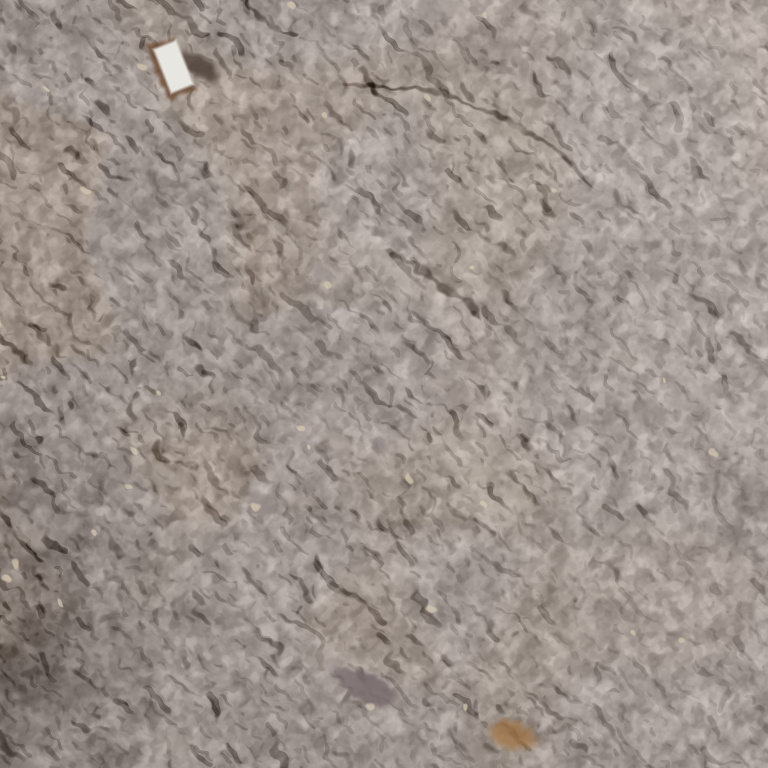
Write a WebGL 2 fragment shader that draws this texture.

```glsl
#version 300 es
precision highp float;

uniform vec2 u_resolution;
out vec4 fragColor;

vec3 hash3(vec2 p) {
    vec3 q = fract(p.xyx * vec3(0.1031, 0.1030, 0.0973));
    q += dot(q, q.yxz + 33.33);
    return fract((q.xxy + q.yzz) * q.zyx);
}

mat2 rotation(float angle) {
    float c = cos(angle), s = sin(angle);
    return mat2(c, s, -s, c);
}

// Cellular noise: random cell values with softly blended borders
float cellBlend(vec2 p) {
    vec2 cell = floor(p), f = p - cell;
    float total = 0.0, weight = 0.0;
    for (int j = -1; j <= 1; j++)
    for (int i = -1; i <= 1; i++) {
        vec2 o = vec2(i, j);
        vec3 h = hash3(cell + o + 200.0);
        vec2 d = o + h.xy - f;
        float w = exp(-6.0 * dot(d, d));
        total += w * h.z;
        weight += w;
    }
    return total / weight;
}

// Layered sines that make straight outlines ragged
vec2 waver(vec2 p) {
    return sin(p.yx * 61.0 + 2.0 * sin(p * 37.0))
         + 0.6 * sin(p.yx * 143.0 + p * 89.0)
         + 0.4 * sin(p.yx * 310.0 - p * 170.0);
}

// Dark crescents on the shaded flank of each bump
float pits(vec2 p, float scale, vec2 stretch, float low, float high) {
    vec2 q = rotation(0.7) * p * scale * stretch;
    return smoothstep(low, high, cellBlend(q + vec2(0.15, 0.5)) - cellBlend(q));
}

float ellipse(vec2 p, vec2 center, vec2 radius, float angle, float soft) {
    vec2 q = rotation(-angle) * (p - center) / radius;
    return 1.0 - smoothstep(1.0 - soft, 1.0 + soft, length(q));
}

float box(vec2 p, vec2 center, vec2 halfSize, float angle, float soft) {
    vec2 q = abs(rotation(-angle) * (p - center)) - halfSize;
    return 1.0 - smoothstep(-soft, soft, max(q.x, q.y));
}

// Bowed line between two ends, tapering at both
float crack(vec2 p, vec2 a, vec2 b, float bow, float width) {
    vec2 along = b - a;
    float len = length(along);
    vec2 dir = along / len;
    float u = dot(p - a, dir) / len;
    float arch = 4.0 * u * (1.0 - u);
    float v = dot(p - a, vec2(-dir.y, dir.x)) - bow * arch;
    float w = width * sqrt(max(arch, 0.0)) * (0.7 + 0.5 * sin(u * 23.0));
    float ends = smoothstep(0.0, 0.04, u) * (1.0 - smoothstep(0.96, 1.0, u));
    return ends * (1.0 - smoothstep(w * 0.4, w + 0.0025, abs(v)));
}

// Sparse stones: x is coverage, y is a random shade
vec2 stones(vec2 p, float scale, float chance, float size) {
    vec2 q = p * scale, cell = floor(q), result = vec2(0.0);
    for (int j = -1; j <= 1; j++)
    for (int i = -1; i <= 1; i++) {
        vec2 id = cell + vec2(i, j);
        vec3 h = hash3(id + 71.0), k = hash3(id + 137.0);
        vec2 radius = size * mix(vec2(0.6, 0.4), vec2(1.2, 0.8), k.x);
        float m = ellipse(q, id + h.xy, radius, -1.4 * k.y, 0.35);
        m *= step(h.z, chance);
        if (m > result.x) result = vec2(m, k.z);
    }
    return result;
}

void main() {
    vec2 uv = gl_FragCoord.xy / u_resolution;
    vec2 p = uv + 0.0022 * waver(uv);

    // Broad light and mottled grain
    float patches = cellBlend(p * 9.0);
    float rough = mix(1.2, 0.75, uv.x) * mix(0.65, 1.25, patches);
    float tone = 0.602 + 0.05 * (uv.x - 0.5) + 0.03 * (uv.y - 0.5);
    tone += 0.04 * (patches - 0.5) + 0.06 * (cellBlend(p * 24.0 + 7.0) - 0.5);
    tone += 0.13 * (cellBlend(p * 58.0 + 3.0) - 0.5);
    tone += 0.12 * (cellBlend(p * 112.0) - 0.5);
    tone += 0.05 * (cellBlend(uv * 190.0) - 0.5);

    // Pits and the worn, shaded corner
    tone -= 0.17 * rough * pits(p, 46.0, vec2(0.75, 1.3), 0.2, 0.5);
    tone -= 0.10 * rough * pits(p + 0.31, 84.0, vec2(0.8, 1.2), 0.15, 0.45);
    float corner = 1.0 - smoothstep(0.0, 0.4, length((uv - vec2(0.0, 0.2)) * vec2(1.5, 1.0)));
    tone -= 0.22 * corner * cellBlend(p * 17.0 + 5.0);

    // Cracks
    float split = crack(p, vec2(0.44, 0.887), vec2(0.78, 0.75), 0.045, 0.004);
    split = max(split, crack(p, vec2(0.5, 0.675), vec2(0.63, 0.585), 0.006, 0.007));
    split = max(split, crack(p, vec2(0.32, 1.0), vec2(0.39, 0.955), -0.01, 0.004));
    tone -= 0.24 * split * (0.5 + 0.7 * cellBlend(p * 40.0));

    // Warm grey with brown stains
    float stain = smoothstep(0.5, 0.8, cellBlend(p * 7.0 + 11.0)) * (1.0 - 0.7 * uv.x);
    vec3 color = tone + vec3(0.038, 0.0, -0.02) + stain * vec3(0.0, -0.01, -0.03);

    // Embedded stones and pale flecks
    vec2 stone = stones(p, 11.0, 0.16, 0.19);
    vec3 stoneColor = mix(vec3(0.55, 0.51, 0.51), vec3(0.73, 0.69, 0.64), stone.y);
    color = mix(color, stoneColor, 0.55 * stone.x);
    vec2 fleck = stones(p + 0.4, 24.0, 0.05, 0.13);
    color = mix(color, vec3(0.83, 0.78, 0.69), 0.75 * fleck.x);
    color = mix(color, vec3(0.47, 0.42, 0.43), 0.8 * ellipse(p, vec2(0.475, 0.105), vec2(0.043, 0.018), -0.5, 0.2));
    color = mix(color, vec3(0.62, 0.45, 0.27), 0.75 * ellipse(p, vec2(0.668, 0.041), vec2(0.028, 0.018), -0.3, 0.4));

    // White chip with its shadow
    color = mix(color, vec3(0.27, 0.22, 0.19), 0.75 * ellipse(p, vec2(0.258, 0.912), vec2(0.03, 0.013), -0.6, 0.4));
    color = mix(color, vec3(0.42, 0.29, 0.2), 0.8 * box(p, vec2(0.222, 0.91), vec2(0.017, 0.037), 0.38, 0.004));
    color = mix(color, vec3(0.91, 0.9, 0.88), box(uv, vec2(0.226, 0.913), vec2(0.016, 0.031), 0.38, 0.003));

    fragColor = vec4(clamp(color, 0.0, 1.0), 1.0);
}
```
